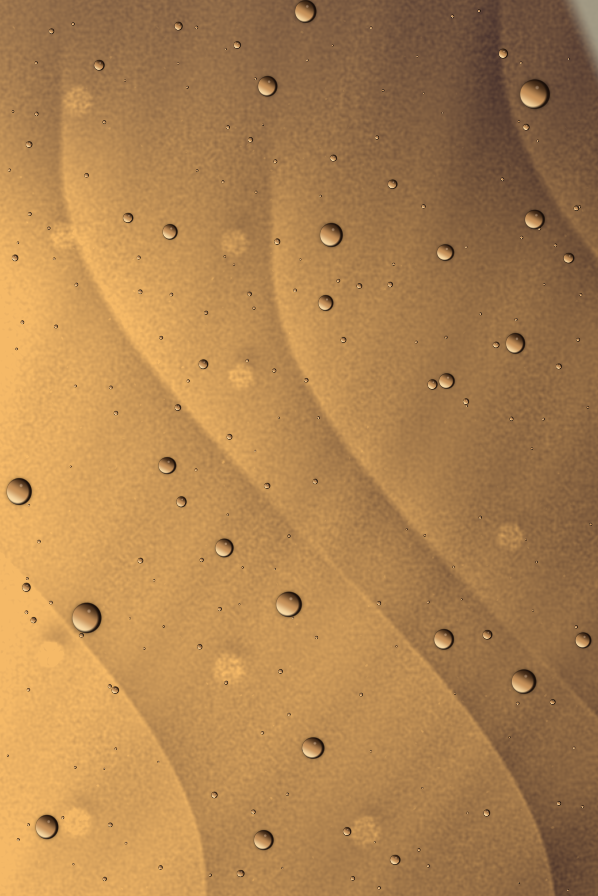
Give the GLSL for this texture, as a WebGL 1 fragment shader.

```glsl
precision highp float;
// Amber glass with flowing moulded ridges, covered in fine dew and water drops.
// A warm light field is shaded by signed distance to S-curved ridges, then
// out-of-focus spots and drops are scattered over it in jittered grids.
uniform vec2 u_resolution;

vec3 hash3(vec2 p) {
  vec3 q = vec3(dot(p, vec2(127.1, 311.7)), dot(p, vec2(269.5, 183.3)), dot(p, vec2(419.2, 371.9)));
  return fract(sin(q) * 43758.55);
}

float gradDot(vec2 cell, vec2 f, vec2 corner) {
  return dot(hash3(cell + corner).xy * 2.0 - 1.0, f - corner);
}

float gradientNoise(vec2 p) {
  vec2 i = floor(p), f = fract(p);
  vec2 u = f * f * f * (f * (f * 6.0 - 15.0) + 10.0);
  float low = mix(gradDot(i, f, vec2(0, 0)), gradDot(i, f, vec2(1, 0)), u.x);
  float high = mix(gradDot(i, f, vec2(0, 1)), gradDot(i, f, vec2(1, 1)), u.x);
  return mix(low, high, u.y);
}

float ridgeX(float down) {
  return 0.07 + 0.55 * smoothstep(0.18, 1.02, down);
}

// Light added by one ridge; the lit side swaps as the curve turns downwards.
float ridgeLight(vec2 p, vec2 shift, float strength) {
  float down = 1.0 - p.y + shift.y;
  float x = ridgeX(down);
  float slope = (ridgeX(down + 0.005) - x) / 0.005;
  float d = (p.x - shift.x - x) / sqrt(1.0 + slope * slope);
  float right = smoothstep(-0.003, 0.003, d);
  float upper = 1.0 - smoothstep(0.45, 0.8, down);
  float rightGlow = mix(-0.26, 0.2, upper) * exp(-abs(d) / 0.04);
  float leftGlow = mix(0.13, -0.24, upper) * exp(-abs(d) / 0.05);
  float crest = mix(0.08, 0.17, upper) * exp(-pow((d + 0.002) / 0.003, 2.0));
  float fade = smoothstep(0.0, 0.2, down);
  return strength * fade * (mix(leftGlow, rightGlow, right) + crest);
}

// Pale blurred discs, each with a dark smudge above and to the right.
float blurredSpots(vec2 p, float cell, float grain) {
  vec2 id = floor(p / cell);
  vec3 h = hash3(id + 71.0);
  float r = mix(0.014, 0.02, h.x);
  vec2 q = p - (id + 0.5) * cell - (h.yz - 0.5) * (cell - 0.11);
  float disc = 1.0 - smoothstep(0.6, 1.15, length(q) / r);
  float smudge = exp(-dot(q - vec2(0.007, 0.018), q - vec2(0.007, 0.018)) / 0.00025);
  float present = step(hash3(id + 13.0).x, 0.48);
  return present * (disc * (0.2 + grain * 0.2) - smudge * 0.3 * h.z * (1.0 - disc));
}

vec3 addDrops(vec3 under, vec2 p, float cell, float density, vec2 radii, float seed) {
  vec2 id = floor(p / cell);
  vec3 h = hash3(id + seed);
  vec3 k = hash3(id + seed + 37.0);
  float r = mix(radii.x, radii.y, h.x * h.x);
  vec2 q = (p - (id + 0.5) * cell - (h.yz - 0.5) * (cell - 2.8 * r)) / r;
  q.x *= mix(0.95, 1.08, k.y);
  float len = length(q);
  float aa = 0.8 / (u_resolution.y * r);

  // Refraction turns the light over: dark above, pale at the lower left.
  float lit = 0.5 + 0.5 * dot(q, vec2(-0.45, -0.8)) + 0.08 * (k.z - 0.5);
  vec3 body = mix(vec3(0.24, 0.15, 0.08), vec3(0.78, 0.57, 0.35), smoothstep(0.1, 0.58, lit));
  body = mix(body, vec3(0.97, 0.85, 0.64), smoothstep(0.55, 0.9, lit));
  float rim = smoothstep(0.8, 1.02, length(q + vec2(0.13, -0.02)));
  body = mix(body, vec3(0.09, 0.05, 0.03), rim * 0.95);
  body += 0.2 * (1.0 - smoothstep(0.04, 0.12 + aa, length(q - vec2(0.15, 0.45))));

  float present = step(k.x, density);
  float halo = exp(-max(len - 1.0, 0.0) * 9.0) * 0.28;
  float mask = 1.0 - smoothstep(1.0 - aa, 1.0 + aa, len);
  return mix(under * (1.0 - present * halo), body, mask * present);
}

void main() {
  vec2 p = gl_FragCoord.xy / u_resolution.y;
  float down = 1.0 - p.y;

  // Broad light: bright at the lower left, dim at the right and the top.
  float light = 1.16 - 1.34 * p.x - 0.48 * (1.0 - smoothstep(0.0, 0.38, down));
  light += 0.2 * gradientNoise(p * 3.5 + 4.0);
  light -= 0.14 * smoothstep(0.85, 1.0, down) * smoothstep(0.15, 0.4, p.x);
  light -= 0.3 * (1.0 - smoothstep(0.0, 0.3, length(p - vec2(0.0, 1.0))));

  // Ridges, and faint slanting streaks between them.
  light += ridgeLight(p, vec2(0.0, 0.0), 1.0);
  light += ridgeLight(p, vec2(0.235, -0.11), 0.95);
  light += ridgeLight(p, vec2(-0.39, 0.03), 0.8);
  light += ridgeLight(p, vec2(0.49, 0.13), 0.8);
  float bend = p.x * 0.75 - p.y * 0.66 + 0.25 * p.y * p.y;
  light += 0.16 * gradientNoise(vec2(bend * 22.0, (p.x + p.y) * 2.0));

  // Fine dew grain with sparse glints, and blurred spots.
  float grain = gradientNoise(p * 235.0) + 0.5 * gradientNoise(p * 130.0 + 9.0);
  float patches = 0.8 + 0.6 * gradientNoise(p * 9.0);
  float glints = smoothstep(0.42, 0.7, gradientNoise(p * 150.0 + 31.0));
  light += (0.25 * grain + 0.3 * glints) * patches + blurredSpots(p, 0.165, grain);

  vec3 color = mix(vec3(0.42, 0.30, 0.21), vec3(0.89, 0.67, 0.38), clamp(light, -0.25, 1.15));
  color += vec3(0.0, 0.005, 0.02) * (1.0 - smoothstep(0.0, 0.3, down));

  // Pale grey background showing past the glass in the top right corner.
  float edge = p.x - 0.628 - 0.42 * down;
  color = mix(color, vec3(0.68, 0.66, 0.57), 0.85 * smoothstep(-0.006, 0.022, edge));

  // Drops from tiny beads to large ones.
  color = addDrops(color, p, 0.037, 0.32, vec2(0.0009, 0.0024), 5.0);
  color = addDrops(color, p, 0.083, 0.45, vec2(0.0028, 0.0062), 23.0);
  color = addDrops(color, p, 0.135, 0.6, vec2(0.0085, 0.018), 47.0);
  gl_FragColor = vec4(color, 1.0);
}
```
